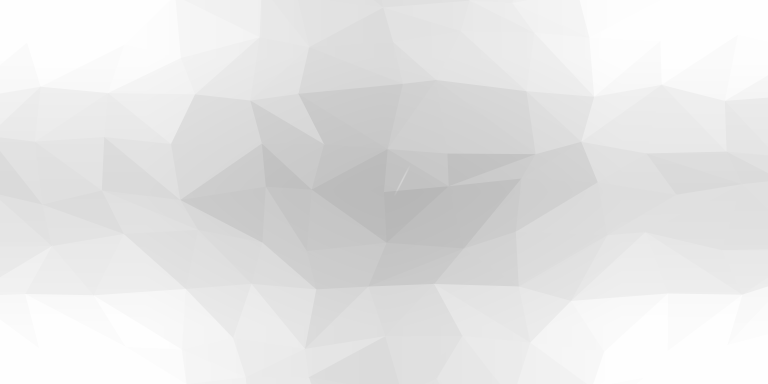
Write a Shadertoy shader that draws this background.

```glsl
const vec2  CELL = vec2(0.178, 0.128);        // mesh pitch, canvas heights
const float JITTER = 0.56;                    // vertex scatter, in cells
const vec2  BAND_REACH = vec2(0.62, 0.35);    // half widths of the two bands
const vec2  BAND_SHADE = vec2(0.13, 0.14);    // darkness at the band cores
const float BAND_CURVE = 1.3;
const float FACET_CONTRAST = 0.24;
const float LOCAL_GRADIENT = 0.25;            // shading inside each facet
const float FLIP_CHANCE = 0.42;
const vec3  PAPER = vec3(0.998);
const vec2  GLINT_START = vec2(0.026, -0.012);
const vec2  GLINT_END = vec2(0.068, 0.070);
const float GLINT_WIDTH = 0.0012;
const float GLINT_LIGHT = 0.07;

vec2 hash22(vec2 p) {
    vec3 q = fract(p.xyx * vec3(0.1031, 0.1030, 0.0973));
    q += dot(q, q.yzx + 33.33);
    return fract((q.xx + q.yz) * q.zy);
}

// Scattered mesh vertex; the scatter fades out at the centre
vec2 meshVertex(vec2 id) {
    float freedom = smoothstep(0.0, 2.0, length(id));
    return (id + (hash22(id + 57.0) - 0.5) * JITTER * freedom) * CELL;
}

float cross2(vec2 a, vec2 b) {
    return a.x * b.y - a.y * b.x;
}

// Signed distance to the line a-b, positive on its left
float lineSide(vec2 p, vec2 a, vec2 b) {
    return cross2(normalize(b - a), p - a);
}

// Sum of a horizontal and a vertical band
float bandShade(vec2 p) {
    vec2 falloff = pow(abs(p) / BAND_REACH, vec2(BAND_CURVE));
    return dot(BAND_SHADE, max(1.0 - falloff, 0.0));
}

// Returns shade times coverage, and coverage
vec2 facet(vec2 p, vec2 a, vec2 b, vec2 c, float seed, float pixel) {
    float winding = sign(cross2(b - a, c - a));
    float inside = min(winding * lineSide(p, a, b),
                   min(winding * lineSide(p, b, c), winding * lineSide(p, c, a)));
    float coverage = clamp(inside / pixel + 0.5, 0.0, 1.0);
    float shade = mix(bandShade((a + b + c) / 3.0), bandShade(p), LOCAL_GRADIENT);
    return vec2(shade * (1.0 + FACET_CONTRAST * (seed - 0.5)), 1.0) * coverage;
}

// Each cell is split along one diagonal into two facets
vec2 splitCell(vec2 p, vec2 id, float pixel) {
    vec2 a = meshVertex(id);
    vec2 b = meshVertex(id + vec2(1.0, 0.0));
    vec2 c = meshVertex(id + vec2(1.0, 1.0));
    vec2 d = meshVertex(id + vec2(0.0, 1.0));
    vec2 seed = hash22(id + 131.0);

    // Diagonals ring the centre and flip at random further out
    bool rising = (id.x >= 0.0) != (id.y >= 0.0);
    bool outer = length(id + 0.5) > 1.0;
    if (outer && hash22(id + 211.0).x < FLIP_CHANCE) rising = !rising;

    if (rising) {
        return facet(p, a, b, c, seed.x, pixel) + facet(p, a, c, d, seed.y, pixel);
    }
    return facet(p, a, b, d, seed.x, pixel) + facet(p, b, c, d, seed.y, pixel);
}

// Thin tapered streak of light
float glint(vec2 p, float pixel) {
    vec2 axis = GLINT_END - GLINT_START;
    float along = clamp(dot(p - GLINT_START, axis) / dot(axis, axis), 0.0, 1.0);
    float dist = length(p - GLINT_START - axis * along);
    float taper = 4.0 * along * (1.0 - along);
    return taper * (1.0 - smoothstep(0.0, GLINT_WIDTH + pixel, dist));
}

void mainImage(out vec4 fragColor, in vec2 fragCoord) {
    float pixel = 1.0 / iResolution.y;
    vec2 p = (fragCoord - 0.5 * iResolution.xy) * pixel;
    vec2 home = floor(p / CELL);

    // Blend the facets that cover this point
    vec2 total = vec2(0.0);
    for (int y = -1; y <= 1; y++) {
        for (int x = -1; x <= 1; x++) {
            total += splitCell(p, home + vec2(x, y), pixel);
        }
    }
    float shade = total.x / max(total.y, 0.0001);

    vec3 color = PAPER - shade + GLINT_LIGHT * glint(p, pixel);
    fragColor = vec4(clamp(color, 0.0, 1.0), 1.0);
}
```
